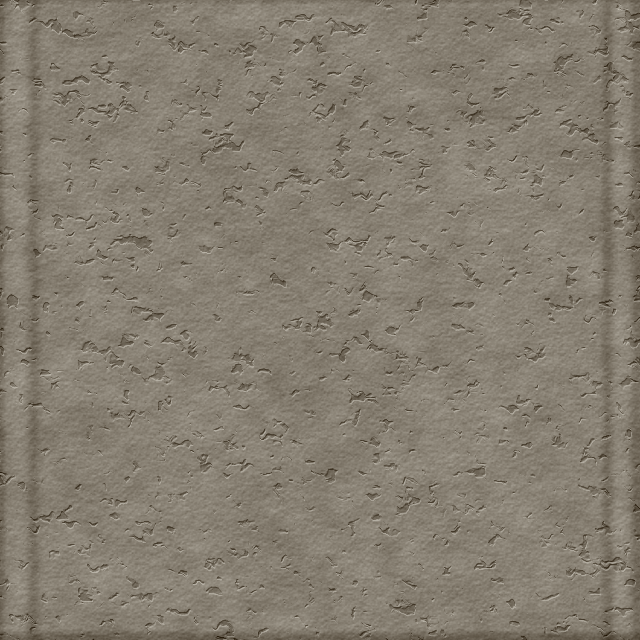
A WebGL 1 fragment shader for this texture:

```glsl
precision highp float;
// A weathered sandstone slab: grainy relief lit from the upper left, with
// scattered ragged pits, soft mottling, a vertical groove beside each side
// and worn dark borders. Relief shading comes from height differences.

uniform vec2 u_resolution;

float hash(vec2 p) {
  vec3 q = fract(vec3(p.xyx) * 0.1031);
  q += dot(q, q.yzx + 33.33);
  return fract((q.x + q.y) * q.z);
}

float noise(vec2 p) {
  vec2 i = floor(p), f = fract(p);
  f = f * f * (3.0 - 2.0 * f);
  return mix(mix(hash(i), hash(i + vec2(1.0, 0.0)), f.x),
             mix(hash(i + vec2(0.0, 1.0)), hash(i + 1.0), f.x), f.y);
}

float fbm(vec2 p) {
  float sum = 0.0, amp = 0.5;
  for (int i = 0; i < 4; i++) {
    sum += amp * noise(p);
    p = mat2(1.6, 1.2, -1.2, 1.6) * p + 17.3;
    amp *= 0.5;
  }
  return sum / 0.9375;
}

// Ragged cavities, wider than tall, gathered in loose clusters
float pits(vec2 p) {
  vec2 warp = vec2(noise(p * 110.0), noise(p * 110.0 + 41.0)) - 0.5;
  vec2 q = p + warp * 0.012;
  float cavity = fbm(q * vec2(56.0, 88.0) + 9.0);
  float cluster = noise(p * 23.0 + 5.0);
  return smoothstep(0.65, 0.78, cavity + 0.12 * (cluster - 0.5));
}

float height(vec2 p) {
  float grain = noise(p * vec2(165.0, 205.0)) * 0.6
              + noise(p * vec2(290.0, 340.0) + 31.0) * 0.45;
  float lumps = fbm(p * vec2(62.0, 85.0) + 70.0);
  return grain + lumps * 1.1 - pits(p) * 1.5;
}

// Soft vertical or horizontal band around a centre line
float band(float x, float centre, float width) {
  float d = (x - centre) / width;
  return exp(-d * d);
}

void main() {
  vec2 uv = gl_FragCoord.xy / u_resolution;
  vec2 wobble = vec2(fbm(uv * 45.0), fbm(uv * 45.0 + 60.0)) - 0.5;
  vec2 edge = uv + wobble * 0.008;

  // Relief lit from the upper left
  float relief = height(uv) - height(uv + vec2(-0.0007, 0.0019));
  float light = 0.497 + clamp(relief * 0.14, -0.17, 0.15);

  // Broad mottling, small stains, dark cavities and sandy speckle
  light += (fbm(uv * 7.0 + 3.0) - 0.5) * 0.055;
  light += (fbm(uv * vec2(28.0, 34.0) + 12.0) - 0.5) * 0.11;
  light -= pits(uv) * 0.09;
  light += (noise(uv * 420.0) - 0.5) * 0.05;

  // Side grooves with a dark wall and a faint lit lip
  light -= 0.085 * band(edge.x, 0.053, 0.010);
  light += 0.025 * band(edge.x, 0.030, 0.012);
  light -= 0.085 * band(edge.x, 0.949, 0.009);
  light += 0.030 * band(edge.x, 0.968, 0.010);

  // Worn borders, deepest along the bottom
  light -= 0.10 * (1.0 - smoothstep(0.0, 0.013, edge.x));
  light -= 0.10 * smoothstep(0.980, 0.995, edge.x);
  light -= 0.13 * (1.0 - smoothstep(0.004, 0.018, edge.y));
  light -= 0.07 * smoothstep(0.992, 1.0, edge.y);

  // Warm grey stone, browner in the shadows
  vec3 stone = light + vec3(0.035, 0.006, -0.045);
  stone += (0.5 - light) * vec3(0.04, 0.0, -0.03);
  gl_FragColor = vec4(clamp(stone, 0.0, 1.0), 1.0);
}
```
